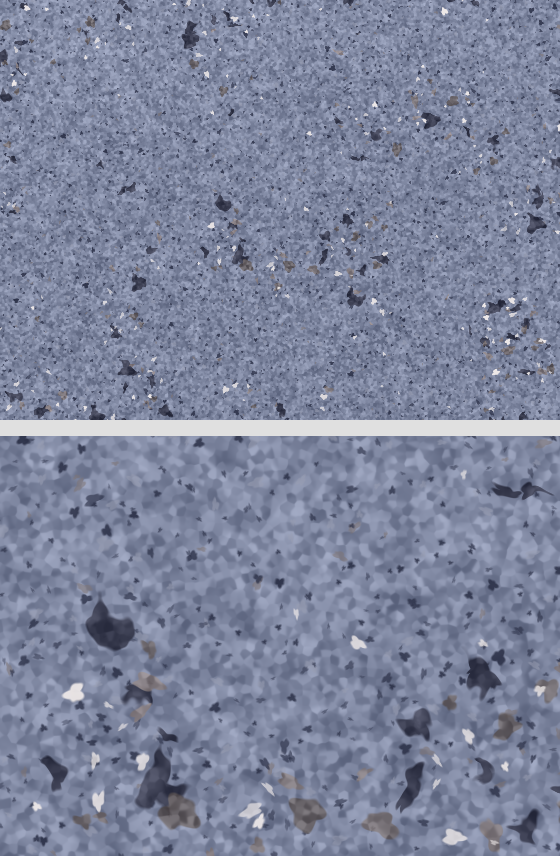
Top: the whole. Bottom: its middle third, enlarged.
A Shadertoy shader for this texture:

```glsl
// Slate-blue speckled stone with clustered dark pits, tan chips and pale glints.
// A smooth cellular grain forms the ground; jittered cells scatter wobbly grains
// over it, and layered sines gather the larger ones into ragged clusters.

const vec3 SLATE = vec3(0.497, 0.530, 0.632);
const vec3 SPECK = vec3(0.17, 0.19, 0.28);
const vec3 PIT_DEEP = vec3(0.11, 0.12, 0.19);
const vec3 PIT_RIM = vec3(0.33, 0.34, 0.42);
const vec3 TAN = vec3(0.49, 0.45, 0.45);
const vec3 ASH = vec3(0.60, 0.62, 0.70);
const vec3 GLINT = vec3(0.93, 0.91, 0.91);

vec3 hash3(vec2 cell, float seed) {
    vec3 q = fract((cell.xyx + seed * 17.13) * vec3(0.1031, 0.1030, 0.0973));
    q += dot(q, q.yxz + 33.33);
    return fract((q.xxy + q.yzz) * q.zyx);
}

mat2 rotation(float a) {
    return mat2(cos(a), sin(a), -sin(a), cos(a));
}

// Layered, bent sines, roughly -1 to 1
float waves(vec2 p, float seed) {
    float sum = 0.0, amp = 0.5;
    for (int i = 0; i < 4; i++) {
        p = rotation(1.1) * p * 1.55 + seed;
        sum += amp * sin(p.x + 1.7 * sin(p.y));
        amp *= 0.68;
    }
    return sum;
}

// Chance that larger grains gather here, denser toward the right
float cluster(vec2 p) {
    float bias = 0.22 * smoothstep(0.75, 1.25, p.x);
    return smoothstep(0.05, 0.75, waves(p * 6.5, 2.3) + bias);
}

// Smooth cellular tone, 0 to 1
float cellTone(vec2 p, float size, float seed) {
    vec2 q = p / size, id = floor(q);
    float total = 0.0, weight = 0.0;
    for (int y = -1; y <= 1; y++)
    for (int x = -1; x <= 1; x++) {
        vec2 cell = id + vec2(x, y);
        vec3 h = hash3(cell, seed);
        vec2 d = q - cell - h.xy;
        float w = exp(-7.0 * dot(d, d));
        total += w * h.z;
        weight += w;
    }
    return total / weight;
}

// Scattered irregular grains: x = coverage, y = random tone of the top grain
vec2 grains(vec2 p, float size, float share, float radius, float clustering,
            float edge, float seed) {
    vec2 id = floor(p / size), result = vec2(0.0);
    for (int y = -1; y <= 1; y++)
    for (int x = -1; x <= 1; x++) {
        vec2 cell = id + vec2(x, y);
        vec3 place = hash3(cell, seed), shape = hash3(cell, seed + 5.7);
        vec2 center = (cell + place.xy) * size;
        float chance = share * mix(1.0, cluster(center), clustering);
        if (place.z > chance) continue;
        vec2 d = rotation(6.283 * shape.x) * (p - center);
        d.y *= mix(1.0, 2.1, shape.y);
        float a = atan(d.y, d.x);
        float wobble = 1.0 + 0.20 * sin(3.0 * a + 9.0 * shape.z)
                           + 0.13 * sin(5.0 * a + 20.0 * shape.y);
        float r = radius * mix(0.4, 1.0, shape.z * shape.z) * wobble;
        float cover = 1.0 - smoothstep(-edge, edge, length(d) - r);
        if (cover > result.x) result = vec2(cover, shape.y);
    }
    return result;
}

void mainImage(out vec4 fragColor, in vec2 fragCoord) {
    vec2 p = fragCoord / iResolution.y;
    float edge = max(0.0014, 0.6 / iResolution.y);

    // Ground: broad light falloff and fine mineral grain
    float fine = cellTone(p, 0.0058, 1.0), coarse = cellTone(p, 0.014, 2.0);
    vec3 color = SLATE + 0.025 * (p.y - 0.5) + 0.012 * waves(p * 2.0, 4.0);
    color += 0.20 * (fine - 0.5) + 0.11 * (coarse - 0.5);

    // Small pale and dark specks
    vec2 ash = grains(p, 0.023, 0.35, 0.0060, 0.0, edge, 3.0);
    color = mix(color, ash.y > 0.8 ? TAN : ASH, 0.55 * ash.x);
    vec2 speck = grains(p, 0.016, 0.50, 0.0042, 0.0, edge, 4.0);
    color = mix(color, SPECK, speck.x * mix(0.9, 0.4, speck.y));
    vec2 spot = grains(p, 0.042, 0.30, 0.0075, 0.3, edge, 5.0);
    color = mix(color, SPECK, spot.x * mix(0.95, 0.6, spot.y));

    // Ragged pits, on warped coordinates
    vec2 warp = vec2(waves(p * 40.0, 1.0), waves(p * 40.0, 7.0));
    vec2 bent = p + 0.009 * warp;
    vec2 pit = grains(bent, 0.048, 0.48, 0.023, 1.0, edge * 1.5, 6.0);
    vec3 pitColor = mix(PIT_DEEP, PIT_RIM, clamp(coarse * 0.9 + fine * 0.5 - 0.2, 0.0, 1.0));
    color = mix(color, pitColor, 0.92 * pit.x);

    // Tan chips and bright glints among the pits
    vec2 chip = grains(p + 0.003 * warp, 0.040, 0.36, 0.014, 0.95, edge, 7.0);
    vec3 chipColor = TAN * mix(0.75, 1.2, chip.y) + 0.22 * (fine - 0.5);
    color = mix(color, chipColor, 0.8 * chip.x);
    vec2 glint = grains(p + 0.002 * warp, 0.027, 0.30, 0.0085, 0.93, edge, 8.0);
    color = mix(color, GLINT, glint.x * mix(1.0, 0.6, glint.y));

    fragColor = vec4(clamp(color, 0.0, 1.0), 1.0);
}
```
